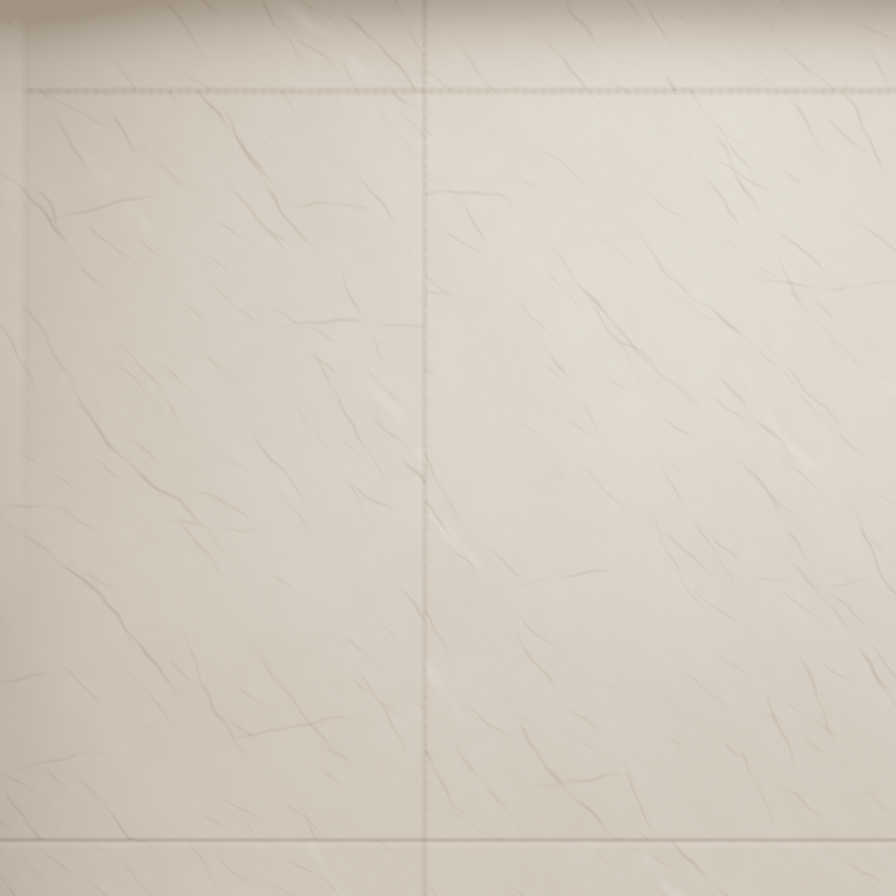
Give the GLSL for this texture, as a WebGL 1 fragment shader.

```glsl
precision highp float;
// Large pale stone wall tiles under soft light, with fine diagonal veins.
// Each tile offsets its own vein layers; seams and broad shading go on top,
// and one tone value is finally mapped onto a warm beige ramp.

uniform vec2 u_resolution;

#define TILE_ORIGIN vec2(0.474, 0.0625)
#define TILE_SIZE 0.836
#define CORNER_X 0.028
#define VEIN_ANGLE -0.86
#define VEIN_DEPTH 0.20
#define SEAM_DEPTH 0.20
#define SEAM_WIDTH 0.0042
#define BEAD_COUNT 96.0
#define CLOUD_DEPTH 0.05

float hash(vec2 p) {
  vec3 q = fract(vec3(p.xyx) * 0.1031);
  q += dot(q, q.yzx + 33.33);
  return fract((q.x + q.y) * q.z);
}

float cornerSlope(vec2 cell, vec2 offset) {
  float angle = 6.2832 * hash(cell);
  return dot(vec2(cos(angle), sin(angle)), offset);
}

// Gradient noise, roughly -0.7 to 0.7
float noise(vec2 p) {
  vec2 i = floor(p), f = p - i;
  vec2 u = f * f * f * (f * (f * 6.0 - 15.0) + 10.0);
  vec2 e = vec2(1.0, 0.0);
  return mix(
    mix(cornerSlope(i, f), cornerSlope(i + e.xy, f - e.xy), u.x),
    mix(cornerSlope(i + e.yx, f - e.yx), cornerSlope(i + 1.0, f - 1.0), u.x), u.y);
}

float fbm(vec2 p) {
  float sum = 0.0, gain = 0.6;
  for (int i = 0; i < 4; i++) {
    sum += gain * noise(p);
    p = p * 2.03 + 19.7;
    gain *= 0.5;
  }
  return sum;
}

vec2 turn(vec2 p, float angle) {
  vec2 d = vec2(cos(angle), sin(angle));
  return vec2(dot(p, d), dot(p, vec2(-d.y, d.x)));
}

float line(float d, float width, float pixel) {
  return 1.0 - smoothstep(width * 0.2, width + pixel * 0.5, abs(d));
}

// One wavering, broken, tapered vein per long cell
float veins(vec2 p, float angle, vec2 cell, float width, float density, float seed, float pixel) {
  vec2 q = turn(p, angle);
  q.y += 0.028 * noise(q * vec2(6.0, 4.0) + seed) + 0.005 * noise(q * 34.0 + seed);
  vec2 g = q / cell;
  g.x += hash(vec2(floor(g.y), seed));
  vec2 id = floor(g) + seed, f = fract(g);
  float slant = 0.3 * (hash(id + 5.1) - 0.5);
  float span = mix(0.28, 0.49, hash(id + 9.4));
  float across = f.y - mix(0.22, 0.78, hash(id + 2.7)) - slant * (f.x - 0.5);
  float taper = 1.0 - smoothstep(span * 0.3, span, abs(f.x - 0.5));
  float broken = smoothstep(-0.4, 0.3, noise(q * vec2(22.0, 45.0) + seed));
  return step(hash(id), density) * taper * broken * line(across * cell.y, width, pixel);
}

// Broad light: bright upper right, dim left and foot, shadowed ceiling edge
float lighting(vec2 p) {
  vec2 toGlow = p - vec2(0.78, 0.76);
  float drop = 1.0 - p.y;
  float tone = 0.84 + 0.14 * exp(-dot(toGlow, toGlow) / 0.14);
  tone -= 0.30 * exp(-p.x / 0.16);
  tone -= 0.10 * (1.0 - smoothstep(0.0, 0.5, p.y));
  tone -= 0.62 * exp(-pow(drop / 0.042, 1.4));
  tone -= 0.30 * exp(-length(vec2(p.x - 0.06, drop) * vec2(1.0, 1.3)) / 0.13);
  return tone;
}

vec3 stoneColour(float tone) {
  vec3 shadow = vec3(0.63, 0.58, 0.52);
  vec3 middle = vec3(0.80, 0.76, 0.71);
  vec3 light = vec3(0.89, 0.87, 0.83);
  return tone < 0.65 ? mix(shadow, middle, tone / 0.65)
                     : mix(middle, light, (tone - 0.65) / 0.35);
}

void main() {
  vec2 p = gl_FragCoord.xy / u_resolution;
  float pixel = 1.0 / min(u_resolution.x, u_resolution.y);
  vec2 tile = floor((p - TILE_ORIGIN) / TILE_SIZE);
  float seed = 40.0 + dot(tile, vec2(17.0, 31.0));
  vec2 s = p + seed * 0.37;

  // Clouded stone, streaked along the veins
  vec2 grain = turn(s, VEIN_ANGLE);
  float tone = lighting(p) + CLOUD_DEPTH * fbm(grain * vec2(5.0, 11.0));
  tone += 0.025 * noise(grain * vec2(38.0, 75.0));

  // Long, medium and hair veins, stray cracks and pale wisps
  float dark = 0.95 * veins(s, VEIN_ANGLE, vec2(0.48, 0.12), 0.0026, 0.85, seed, pixel);
  dark += 0.7 * veins(s, VEIN_ANGLE - 0.15, vec2(0.23, 0.062), 0.0022, 0.7, seed + 3.0, pixel);
  dark += 0.55 * veins(s, VEIN_ANGLE + 0.2, vec2(0.11, 0.036), 0.0019, 0.55, seed + 7.0, pixel);
  dark += 0.6 * veins(s, 0.08, vec2(0.25, 0.16), 0.0024, 0.5, seed + 11.0, pixel);
  float pale = veins(s, VEIN_ANGLE - 0.1, vec2(0.28, 0.13), 0.009, 0.4, seed + 15.0, pixel);
  tone += 0.07 * pale - VEIN_DEPTH * min(dark, 1.2);

  // Seams: beaded above and upright, thin and crisp below
  vec2 beads = 0.8 + 0.2 * sin(p * BEAD_COUNT * 6.2832);
  float upperY = p.y - TILE_ORIGIN.y - TILE_SIZE;
  float lowerY = p.y - TILE_ORIGIN.y;
  float inside = smoothstep(CORNER_X - 0.006, CORNER_X + 0.004, p.x);
  tone -= SEAM_DEPTH * 0.85 * beads.y * line(p.x - TILE_ORIGIN.x, SEAM_WIDTH, pixel);
  tone -= SEAM_DEPTH * beads.x * inside * line(upperY, SEAM_WIDTH * 1.3, pixel);
  tone -= SEAM_DEPTH * 1.5 * line(lowerY, SEAM_WIDTH * 0.7, pixel);
  tone += 0.06 * line(lowerY + 0.005, 0.004, pixel);

  // Side return at the left, fading toward the floor
  float fade = smoothstep(0.2, 0.7, p.y);
  tone += fade * (0.09 * (1.0 - inside) - 0.04 * line(p.x - CORNER_X, 0.008, pixel));

  gl_FragColor = vec4(stoneColour(clamp(tone, 0.0, 1.08)), 1.0);
}
```
